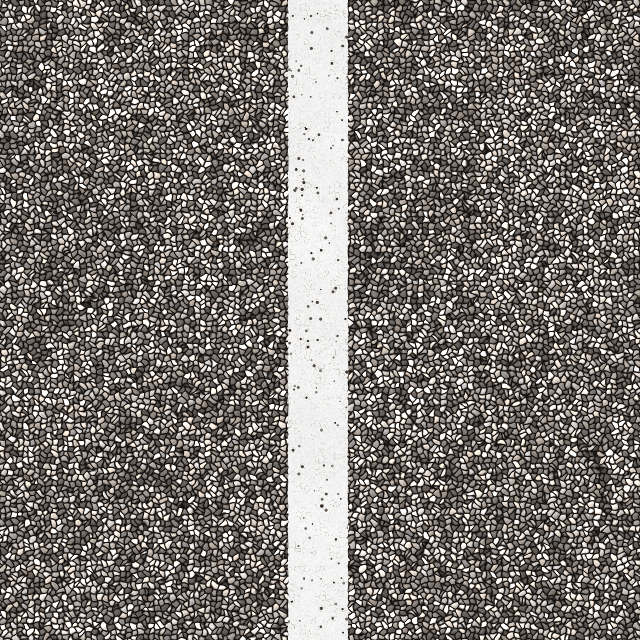
Reproduce this texture procedurally as a three.js fragment shader.

```glsl
// Draws coarse asphalt of packed bright stones, split by a worn white painted stripe.
varying vec2 vUv;

const float STONE_COUNT = 112.0;
const float SPECK_COUNT = 130.0;
const float STRIPE_LEFT = 0.4502;
const float STRIPE_RIGHT = 0.5437;
const float EDGE_SOFTNESS = 0.0008;
const float EDGE_WOBBLE = 0.0006;
const float SPECK_SHARE = 0.09;
const float CRACK_SHARE = 0.4;
const vec2 LIGHT_DIR = vec2(-0.55, 0.83);
const vec3 TAR = vec3(0.075, 0.06, 0.052);
const vec3 STONE = vec3(1.0, 0.975, 0.95);
const vec3 PAINT = vec3(0.985, 0.982, 0.98);
const vec3 SPECK = vec3(0.16, 0.13, 0.10);
const vec3 CRACK = vec3(0.70, 0.68, 0.64);

vec3 hash3(vec2 p) {
  vec3 q = fract(p.xyx * vec3(0.1031, 0.1030, 0.0973));
  q += dot(q, q.yxz + 33.33);
  return fract((q.xxy + q.yzz) * q.zyx);
}

struct Cell {
  float nearest;
  float border;
  vec2 offset;
  vec2 id;
};

// Cellular noise: seed distance, gap to the second seed, and the owning cell
Cell cellular(vec2 p) {
  vec2 base = floor(p);
  float first = 8.0;
  float second = 8.0;
  Cell cell;
  cell.offset = vec2(0.0);
  cell.id = base;
  for (int y = -1; y <= 1; y++) {
    for (int x = -1; x <= 1; x++) {
      vec2 id = base + vec2(float(x), float(y));
      vec2 offset = p - id - 0.08 - 0.84 * hash3(id).xy;
      float d = length(offset);
      if (d < first) {
        second = first;
        first = d;
        cell.offset = offset;
        cell.id = id;
      } else {
        second = min(second, d);
      }
    }
  }
  cell.nearest = first;
  cell.border = second - first;
  return cell;
}

// Broad, slow variation from layered sines, about -1 to 1
float patches(vec2 p) {
  float a = sin(p.x * 11.0 + 2.0 * sin(p.y * 7.0));
  float b = sin(p.y * 17.0 + 1.7 * sin(p.x * 13.0 + 1.0));
  float c = sin((p.x + p.y) * 31.0 + 2.0 * sin(p.y * 23.0));
  return (a + b + 0.6 * c) / 2.6;
}

vec3 asphalt(vec2 uv) {
  vec2 p = uv * STONE_COUNT;
  p += 0.16 * sin(p.yx * 2.7 + 1.3 * sin(p * 1.1));
  Cell stone = cellular(p);
  vec3 rnd = hash3(stone.id + 71.0);

  // Individual brightness, faceted lighting and dark tar between stones
  float tone = mix(0.30, 1.08, pow(rnd.x, 1.15));
  tone *= 1.0 + 0.35 * dot(stone.offset, LIGHT_DIR);
  tone *= 1.0 + 0.07 * patches(uv);
  float grain = hash3(floor(uv * STONE_COUNT * 4.0) + 19.0).x - 0.5;
  float cover = smoothstep(0.0, 0.46, stone.border);
  vec3 tint = STONE + (rnd.y - 0.5) * vec3(0.05, 0.0, -0.06);
  return TAR + tint * (tone * cover + 0.07 * grain);
}

vec3 paint(vec2 uv) {
  Cell chip = cellular(uv * SPECK_COUNT + 37.0);
  vec3 rnd = hash3(chip.id + 113.0);
  vec3 color = PAINT - 0.025 * (0.5 + 0.5 * patches(uv * 1.7));
  color -= 0.04 * hash3(floor(uv * SPECK_COUNT * 3.0)).x;

  // Faint hairline cracks on some cells, small dark pits on a few
  float crack = 1.0 - smoothstep(0.02, 0.16, chip.border);
  crack *= step(1.0 - CRACK_SHARE, rnd.x) * rnd.z;
  color = mix(color, CRACK, 0.7 * crack);
  float radius = mix(0.14, 0.34, rnd.z);
  float pit = 1.0 - smoothstep(radius - 0.1, radius + 0.1, chip.nearest);
  return mix(color, SPECK, pit * step(1.0 - SPECK_SHARE, rnd.y) * mix(0.5, 1.0, rnd.x));
}

void main() {
  vec2 uv = vUv;
  float x = uv.x + EDGE_WOBBLE * sin(uv.y * 310.0 + 3.0 * sin(uv.y * 97.0));
  float stripe = smoothstep(STRIPE_LEFT - EDGE_SOFTNESS, STRIPE_LEFT + EDGE_SOFTNESS, x);
  stripe *= 1.0 - smoothstep(STRIPE_RIGHT - EDGE_SOFTNESS, STRIPE_RIGHT + EDGE_SOFTNESS, x);
  vec3 color = mix(asphalt(uv), paint(uv), stripe);
  gl_FragColor = vec4(clamp(color, 0.0, 1.0), 1.0);
}
```
